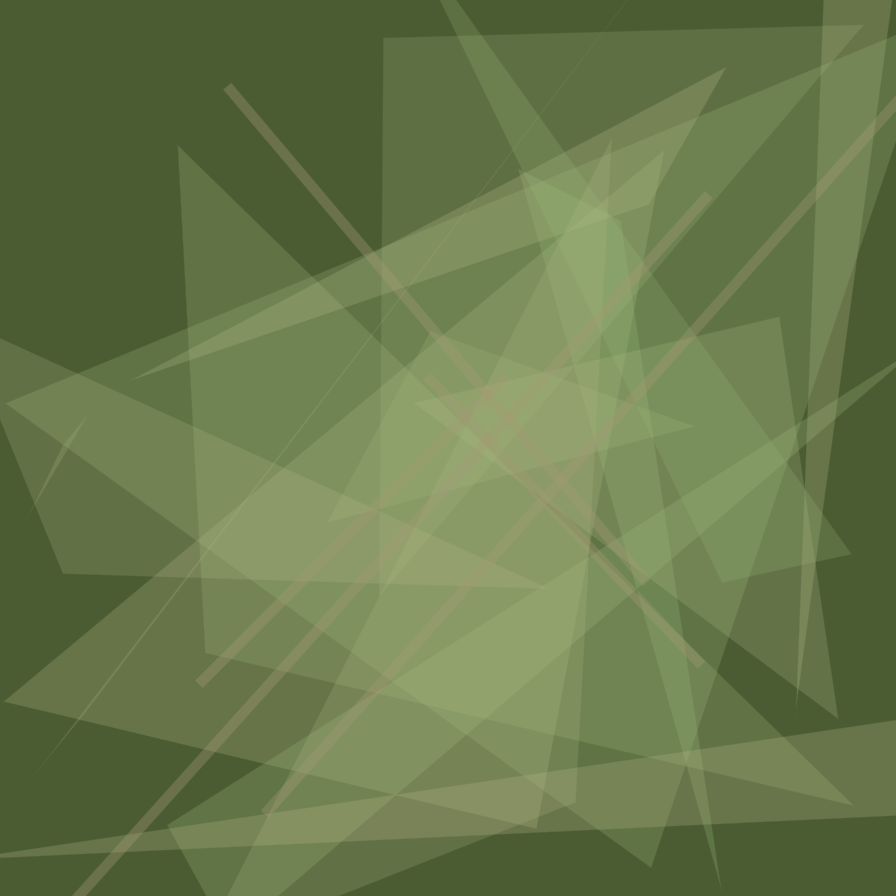
Give the GLSL for this background, as a WebGL 1 fragment shader.

```glsl
precision highp float;

uniform vec2 u_resolution;

const vec3 BASE_COLOR  = vec3(0.295, 0.360, 0.200);
const vec3 GREEN_GLASS = vec3(0.580, 0.735, 0.470);
const vec3 TAN_GLASS   = vec3(0.740, 0.720, 0.540);
const vec3 STRIP_COLOR = vec3(0.640, 0.600, 0.450);

const int   PANE_PAIRS    = 8;
const int   STRIP_COUNT   = 5;
const float PANE_ALPHA    = 0.24;
const float STRIP_ALPHA   = 0.36;
const float STRIP_HALF    = 0.0058;
const float SPREAD        = 1.2;
const float SLIVER_SPREAD = 0.42;
const float SEED          = 3.7;

vec2 hash2(float n) {
    vec2 s = sin(vec2(n + SEED) * vec2(12.9898, 78.233));
    return fract(s * vec2(4375.85, 2691.37));
}

// Random point inside one quadrant, counted counterclockwise.
vec2 quadrantPoint(float quadrant, float seed) {
    float q = mod(quadrant, 4.0);
    vec2 cell = vec2(step(0.5, q) - step(2.5, q), step(1.5, q));
    vec2 unit = 0.5 * (cell + hash2(seed));
    return 0.5 + (unit - 0.5) * SPREAD;
}

float cross2(vec2 a, vec2 b) {
    return a.x * b.y - a.y * b.x;
}

float edgeDistance(vec2 p, vec2 a, vec2 b) {
    return cross2(b - a, p - a) / max(length(b - a), 0.0001);
}

// Positive inside; keeps sharp corners.
float triangleDepth(vec2 p, vec2 a, vec2 b, vec2 c) {
    float winding = cross2(b - a, c - a) < 0.0 ? -1.0 : 1.0;
    float ab = winding * edgeDistance(p, a, b);
    float bc = winding * edgeDistance(p, b, c);
    float ca = winding * edgeDistance(p, c, a);
    return min(ab, min(bc, ca));
}

// Positive inside a straight bar with square ends.
float stripDepth(vec2 p, vec2 a, vec2 b) {
    float span = max(length(b - a), 0.0001);
    float along = dot(p - a, b - a) / span;
    float across = STRIP_HALF - abs(edgeDistance(p, a, b));
    return min(across, min(along, span - along));
}

float coverage(float depth, float pixel) {
    return clamp(depth / pixel + 0.5, 0.0, 1.0);
}

vec3 layPane(vec3 color, float mask, float seed) {
    vec2 h = hash2(seed);
    vec3 glass = mix(GREEN_GLASS, TAN_GLASS, h.x);
    return mix(color, glass, mask * PANE_ALPHA * mix(0.85, 1.15, h.y));
}

void main() {
    vec2 p = gl_FragCoord.xy / u_resolution;
    float pixel = 1.3 / min(u_resolution.x, u_resolution.y);
    vec3 color = BASE_COLOR;

    // Broad panes alternate with narrow slivers.
    for (int i = 0; i < PANE_PAIRS; i++) {
        float id = float(i);
        float seed = id * 11.0;

        vec2 a = quadrantPoint(id, seed + 1.0);
        vec2 b = quadrantPoint(id + 1.0, seed + 2.0);
        vec2 c = quadrantPoint(id + 2.0, seed + 3.0);
        float broad = coverage(triangleDepth(p, a, b, c), pixel);
        color = layPane(color, broad, seed + 4.0);

        float turn = 1.0 + floor(3.0 * hash2(seed + 5.0).x);
        vec2 tip = quadrantPoint(id, seed + 6.0);
        vec2 foot = quadrantPoint(id + turn, seed + 7.0);
        vec2 heel = foot + (hash2(seed + 8.0) - 0.5) * SLIVER_SPREAD;
        float sliver = coverage(triangleDepth(p, tip, foot, heel), pixel);
        color = layPane(color, sliver, seed + 9.0);
    }

    // Thin bars crossing the panes.
    for (int i = 0; i < STRIP_COUNT; i++) {
        float id = float(i);
        float seed = 200.0 + id * 5.0;
        vec2 a = quadrantPoint(id, seed);
        vec2 b = quadrantPoint(id + 2.0, seed + 1.0);
        float bar = coverage(stripDepth(p, a, b), pixel);
        color = mix(color, STRIP_COLOR, bar * STRIP_ALPHA);
    }

    gl_FragColor = vec4(color, 1.0);
}
```
